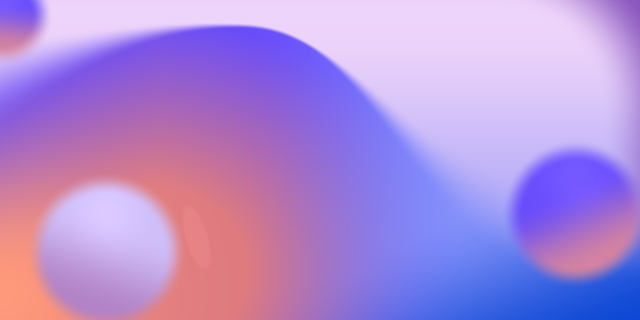
Reproduce this background procedurally as a WebGL 2 fragment shader.

```glsl
#version 300 es
precision highp float;
// Soft gradient backdrop: a glowing violet and coral hill with three blurred orbs.

#define PEAK vec2(0.72, 0.92)        // top of the hill, in canvas heights
#define VALLEY 0.25                  // level the hill falls to
#define WARM_CENTER vec2(0.45, 0.15) // heart of the coral glow
#define WARM_SIZE vec2(0.64, 0.53)
#define ORB_BLUR 0.035

uniform vec2 u_resolution;
out vec4 fragColor;

const vec3 PINK = vec3(0.93, 0.83, 0.98);
const vec3 LAVENDER = vec3(0.72, 0.68, 0.97);
const vec3 PLUM = vec3(0.53, 0.33, 0.74);
const vec3 VIOLET = vec3(0.41, 0.30, 0.98);
const vec3 CORAL = vec3(0.87, 0.48, 0.50);
const vec3 PEACH = vec3(1.00, 0.60, 0.48);
const vec3 PERIWINKLE = vec3(0.52, 0.57, 0.98);
const vec3 DEEP_BLUE = vec3(0.05, 0.28, 0.83);
const vec3 ROSE = vec3(0.83, 0.51, 0.63);

// Height of the hill: a broad left flank and a steeper right one.
float crestHeight(float x) {
    float d = x - PEAK.x;
    float fall = d < 0.0 ? pow(-d / 1.285, 2.0) : pow(d / 0.628, 2.5);
    return VALLEY + (PEAK.y - VALLEY) * exp(-fall);
}

// Half width of the crest edge: crisp near the peak, hazy on both sides.
float crestBlur(float x) {
    float left = max(0.80 - x, 0.0);
    float right = max(x - 0.95, 0.0);
    return 0.008 + 0.21 * left * left + 0.13 * smoothstep(0.0, 0.65, right);
}

// Pale sky, cooler lower down, with a plum rounded corner at the right.
vec3 skyColor(vec2 p) {
    vec3 color = mix(LAVENDER, PINK, smoothstep(0.30, 0.95, p.y));
    float corner = length(max(p - vec2(1.55, 0.65), 0.0));
    return mix(color, PLUM, smoothstep(0.33, 0.58, corner));
}

// Coral heart fading to violet, then to blue at the right.
vec3 hillColor(vec2 p) {
    vec2 q = p - WARM_CENTER;
    q.y += 0.3 * max(0.5 - p.x, 0.0);
    float warmth = length(q / WARM_SIZE);
    vec3 color = mix(CORAL, VIOLET, clamp(warmth - 0.5, 0.0, 1.0));

    float peachGlow = length((p - vec2(0.0, 0.08)) / vec2(0.45, 0.42));
    color = mix(color, PEACH, exp(-peachGlow * peachGlow * 1.3));

    float depth = smoothstep(-0.3, 0.3, p.y + 0.4 * (1.3 - p.x));
    vec3 blue = mix(DEEP_BLUE, PERIWINKLE, depth);
    return mix(color, blue, smoothstep(0.75, 1.5, p.x));
}

// Blurred disc shaded along the direction of its light.
vec3 addOrb(vec3 base, vec2 p, vec2 center, float radius, vec2 light, vec3 lit, vec3 shade) {
    vec2 q = (p - center) / radius;
    float cover = 1.0 - smoothstep(-ORB_BLUR, ORB_BLUR, length(p - center) - radius);
    vec3 color = mix(shade, lit, smoothstep(-0.85, 0.45, dot(q, normalize(light))));
    float sheen = length(q - vec2(0.0, 0.55));
    color += 0.05 * exp(-4.0 * sheen * sheen);
    return mix(base, color, cover);
}

void main() {
    vec2 p = gl_FragCoord.xy / u_resolution.y;

    // Hill against the sky
    float blur = crestBlur(p.x);
    float inside = 1.0 - smoothstep(-blur, blur, p.y - crestHeight(p.x));
    vec3 color = mix(skyColor(p), hillColor(p), inside);

    // Faint pale fleck on the coral slope
    vec2 axis = normalize(vec2(0.28, -0.96));
    vec2 q = p - vec2(0.615, 0.258);
    float fleck = length(vec2(dot(q, axis) / 0.105, dot(q, vec2(-axis.y, axis.x)) / 0.036));
    color += 0.025 * (1.0 - smoothstep(0.8, 1.1, fleck));

    // Orbs
    color = addOrb(color, p, vec2(0.332, 0.211), 0.216, vec2(0.35, 1.0),
                   vec3(0.81, 0.74, 0.97), vec3(0.70, 0.51, 0.78));
    color = addOrb(color, p, vec2(1.800, 0.330), 0.198, vec2(-0.45, 1.0), VIOLET, ROSE);
    color = addOrb(color, p, vec2(0.010, 0.948), 0.122, vec2(0.10, 1.0), VIOLET, ROSE);

    fragColor = vec4(clamp(color, 0.0, 1.0), 1.0);
}
```
